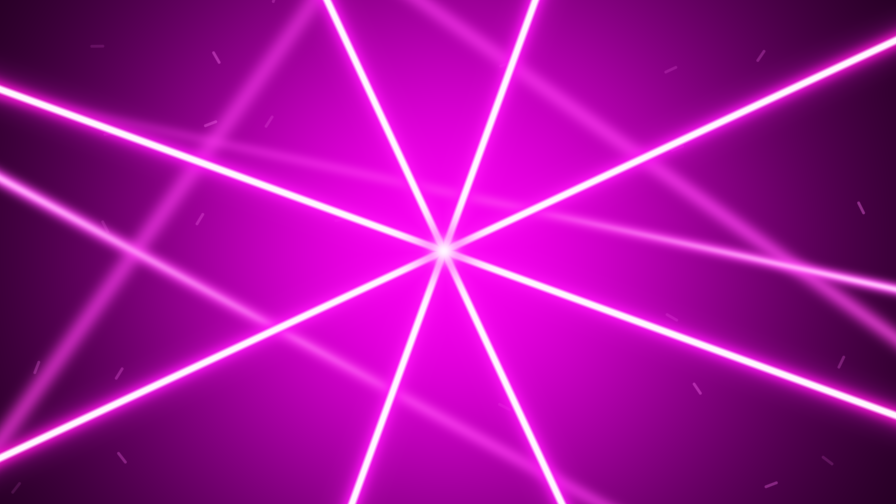
A WebGL 2 fragment shader for this background:

```glsl
#version 300 es
precision highp float;
// Neon beams crossing on a magenta radial glow.
// Eight sharp rays come from one folded angle; four softer beams lie behind
// them, with short sparks scattered by a jittered cell grid.

uniform vec2 u_resolution;
out vec4 outColor;

const float PI = 3.14159265;
const vec2 HUB = vec2(0.881, 0.502);
const vec3 MAGENTA = vec3(0.94, 0.0, 0.915);
const vec3 NEON = vec3(1.0, 0.08, 0.97);
const vec3 ROSE = vec3(1.0, 0.05, 0.72);
const vec3 PINK = vec3(1.0, 0.24, 0.95);
const vec3 WHITE = vec3(1.0, 0.96, 1.0);

float gauss(float d, float width) {
    float x = d / width;
    return exp(-x * x);
}

vec2 hash2(vec2 cell) {
    vec2 q = vec2(dot(cell, vec2(127.1, 311.7)), dot(cell, vec2(269.5, 183.3)));
    return fract(sin(q) * 4375.85);
}

vec2 rotate(vec2 p, float a) {
    float c = cos(a), s = sin(a);
    return vec2(c * p.x + s * p.y, c * p.y - s * p.x);
}

// Distance to the nearest of several evenly turned rays
float starDistance(vec2 p, float rays, float turn) {
    float sector = 2.0 * PI / rays;
    float a = mod(atan(p.y, p.x) - turn + 0.5 * sector, sector) - 0.5 * sector;
    return length(p) * abs(sin(a));
}

// Blurred line through a and b; its strength runs from power.x to power.y
vec3 softBeam(vec3 base, vec2 p, vec2 a, vec2 b, float width, vec2 power, vec3 tint) {
    vec2 along = b - a;
    vec2 rel = p - a;
    float t = clamp(dot(rel, along) / dot(along, along), 0.0, 1.0);
    float d = abs(rel.x * along.y - rel.y * along.x) / length(along);
    float strength = mix(power.x, power.y, t);
    vec3 col = mix(base, tint, min(strength, 1.0) * gauss(d, width));
    float core = smoothstep(0.6, 1.2, strength) * gauss(d, 0.45 * width);
    return mix(col, WHITE, 0.75 * core);
}

// Short tilted dashes, at most one in each cell
float sparks(vec2 p, float size, float density) {
    vec2 cell = floor(p / size);
    vec2 place = hash2(cell);
    vec2 kind = hash2(cell + 37.0);
    vec2 q = p - (cell + 0.2 + 0.6 * place) * size;
    q = rotate(q, mix(-1.2, 1.3, kind.y));
    q.x -= clamp(q.x, -0.011, 0.011);
    float dash = 1.0 - smoothstep(0.001, 0.0045, length(q));
    return dash * step(kind.x, density) * (0.3 + 0.7 * place.x);
}

void main() {
    vec2 p = gl_FragCoord.xy / u_resolution.y;
    vec2 rel = p - HUB;
    float r = length(rel);

    // Radial glow
    vec3 col = MAGENTA * gauss(r, 0.72);
    col += 0.03 * vec3(1.0, 0.0, 0.9);

    // Soft beams behind
    float far = smoothstep(0.55, 1.05, r);
    vec3 softTint = mix(PINK, vec3(0.95, 0.2, 0.85), far);
    col = softBeam(col, p, vec2(0.0, 0.125), vec2(0.625, 1.0), 0.021, vec2(0.65, 0.5), softTint);
    col = softBeam(col, p, vec2(0.833, 1.0), vec2(1.778, 0.329), 0.019, vec2(0.55, 0.7), softTint);
    col = softBeam(col, p, vec2(0.0, 0.646), vec2(1.192, 0.0), 0.016, vec2(1.0, 0.55), PINK);
    col = softBeam(col, p, vec2(0.174, 0.773), vec2(1.778, 0.426), 0.013, vec2(0.2, 1.1), PINK);

    // Sparks
    col = mix(col, vec3(1.0, 0.45, 0.95), 0.45 * sparks(p, 0.16, 0.4));

    // Sharp rays: wide halo, coloured edge, white core
    float d = starDistance(rel, 8.0, -0.3492);
    vec3 edge = mix(NEON, ROSE, 0.6 * far);
    col = mix(col, NEON, 0.25 * gauss(d, 0.04));
    col = mix(col, edge, 0.92 * gauss(d, 0.018));
    col = mix(col, WHITE, 1.0 - smoothstep(0.003, 0.0105, d));

    // Bright hub
    col = mix(col, NEON, 0.6 * gauss(r, 0.06));
    col = mix(col, WHITE, gauss(r, 0.023));

    outColor = vec4(clamp(col, 0.0, 1.0), 1.0);
}
```
